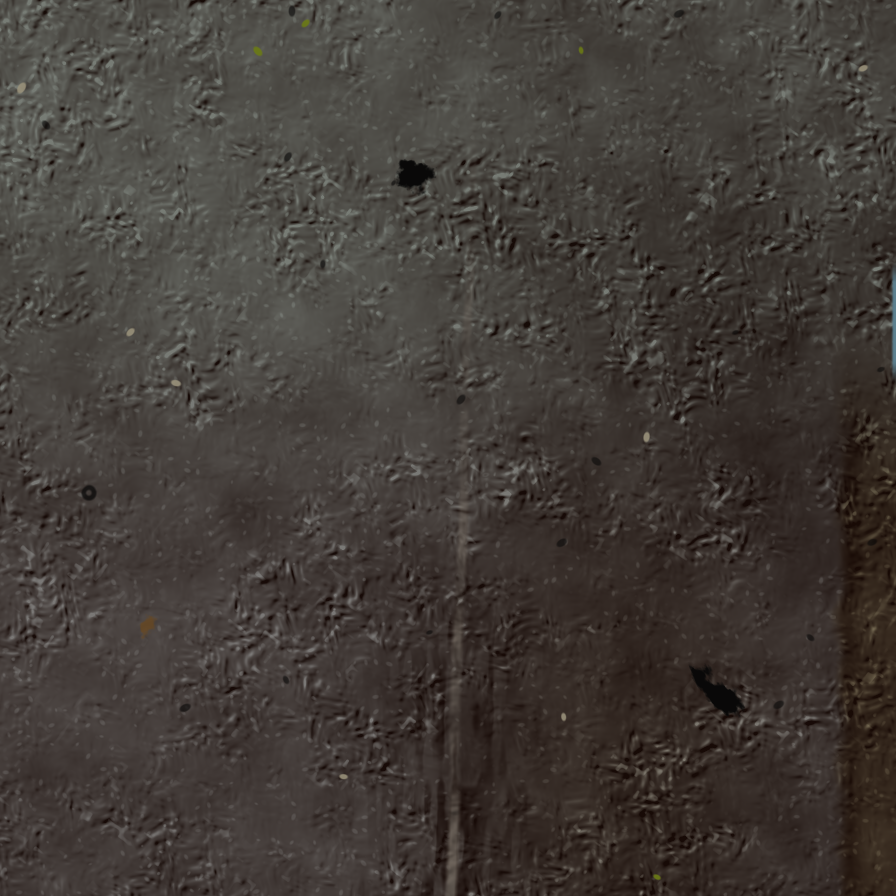
This texture is drawn by a Shadertoy shader. Its source:

```glsl
#define DARK_BROWN vec3(0.150, 0.112, 0.095)
#define PALE_GREY vec3(0.400, 0.396, 0.372)
#define SOIL_TINT vec3(1.05, 0.98, 0.78)
#define SEAM_COLOR vec3(0.38, 0.35, 0.32)
#define PIT_COLOR vec3(0.035, 0.033, 0.032)
#define GRAIN_SCALE 112.0
#define GRAIN_CONTRAST 0.80
#define STAIN_CONTRAST 0.40
#define LIGHT_STEP vec2(-0.0016, 0.0019)

float hash(vec2 p) {
    vec3 q = fract(p.xyx * 0.1031);
    q += dot(q, q.yzx + 33.33);
    return fract((q.x + q.y) * q.z);
}

float noise(vec2 p) {
    vec2 i = floor(p), f = fract(p);
    f = f * f * (3.0 - 2.0 * f);
    return mix(mix(hash(i), hash(i + vec2(1, 0)), f.x),
               mix(hash(i + vec2(0, 1)), hash(i + vec2(1, 1)), f.x), f.y);
}

vec2 turn(vec2 p) {
    return mat2(0.8, 0.6, -0.6, 0.8) * p;
}

float fbm(vec2 p) {
    float sum = 0.0, amp = 0.53;
    for (int i = 0; i < 4; i++) {
        p = turn(p) + 17.3;
        sum += amp * noise(p);
        p *= 2.0;
        amp *= 0.5;
    }
    return sum;
}

float relief(vec2 uv) {
    vec2 p = turn(uv * GRAIN_SCALE);
    p += 0.5 * sin(p.yx * 0.9 + 2.0 * sin(p * 0.37));
    return 0.55 * noise(p) + 0.45 * noise(1.9 * turn(p) + 41.0);
}

float blob(vec2 p, vec2 center, vec2 size) {
    vec2 d = (p - center) / size;
    return exp(-dot(d, d));
}

// Ragged disc, 1 inside
float pit(vec2 uv, vec2 center, vec2 size) {
    vec2 d = (uv - center) / size;
    float edge = length(d) + 1.9 * (fbm(uv * 70.0) - 0.5);
    return 1.0 - smoothstep(0.7, 1.1, edge);
}

// One jittered chip in some of the cells
float chips(vec2 uv, float scale, float density, float radius, float seed) {
    vec2 cell = floor(uv * scale), id = cell + seed;
    vec2 center = (cell + 0.25 + 0.5 * vec2(hash(id), hash(id + 7.7))) / scale;
    float angle = 6.283 * hash(id + 3.1);
    vec2 d = mat2(cos(angle), sin(angle), -sin(angle), cos(angle)) * (uv - center);
    float r = radius * (0.45 + 0.55 * hash(id + 5.9));
    float soft = max(0.0013, 1.0 / iResolution.y);
    float mask = 1.0 - smoothstep(r - soft, r + soft, length(d * vec2(0.8, 1.3)));
    return mask * step(hash(id + 11.3), density);
}

void mainImage(out vec4 fragColor, in vec2 fragCoord) {
    vec2 uv = fragCoord / iResolution.xy;
    float patches = fbm(uv * 5.0 + 3.0);
    float mottle = fbm(uv * 24.0 + 9.0);

    // Broad light and stains
    float tone = mix(0.42, 0.63, smoothstep(0.15, 0.9, uv.y));
    tone -= 0.15 * smoothstep(0.45, 0.75, uv.x);
    tone -= 0.21 * blob(uv, vec2(0.76, 0.60), vec2(0.15, 0.17));
    tone -= 0.15 * blob(uv, vec2(0.68, 0.15), vec2(0.20, 0.30));
    tone += 0.06 * blob(uv, vec2(0.22, 0.80), vec2(0.28, 0.25));
    tone += STAIN_CONTRAST * (patches + mottle - 1.0);

    // Embossed grain, sparse and rougher in patches
    float rough = mix(0.35, 1.45, smoothstep(0.36, 0.66, fbm(uv * 9.0 + 31.0)));
    rough *= 0.45 + 1.1 * smoothstep(0.25, 0.75, noise(turn(uv * 43.0)));
    rough *= 1.0 - 0.65 * blob(uv, vec2(0.80, 0.90), vec2(0.10, 0.09));
    float strip = smoothstep(0.926, 0.948, uv.x + 0.03 * (mottle - 0.5));
    float soil = strip * (1.0 - smoothstep(0.40, 0.66, uv.y));
    rough *= 1.0 + 0.5 * soil;
    float slope = relief(uv + LIGHT_STEP) - relief(uv - LIGHT_STEP);
    tone += GRAIN_CONTRAST * rough * (0.5 * slope + 1.5 * slope * abs(slope));
    float crumbs = noise(turn(uv * 150.0) + 5.0);
    tone += 0.32 * rough * smoothstep(0.74, 0.97, crumbs);
    tone += 0.30 * chips(uv, 75.0, 0.22, 0.0030, 2.0);

    // Dark vertical streaks beside the seam
    float seamX = 0.503 + 0.030 * uv.y + 0.0015 * sin(uv.y * 19.0);
    float offset = uv.x - seamX;
    float low = 1.0 - smoothstep(0.15, 0.48, uv.y);
    float streak = noise(vec2(offset * 130.0, uv.y * 20.0)) + 0.8 * (mottle - 0.5);
    tone -= low * exp(-abs(offset) / 0.055) * (0.04 + 0.50 * smoothstep(0.38, 0.72, streak));

    // Border strip on the right
    tone -= 0.10 * soil + 0.22 * soil * (1.0 - smoothstep(0.0, 0.022, abs(uv.x - 0.946)));
    float upper = smoothstep(0.5, 0.7, uv.y);
    tone += 0.10 * upper * mottle * (1.0 - smoothstep(0.0, 0.007, abs(uv.x - 0.922)));
    tone -= 0.05 * upper * strip;

    vec3 color = mix(DARK_BROWN, PALE_GREY, clamp(tone, -0.25, 1.3));
    color *= mix(vec3(1.01, 0.98, 1.02), vec3(0.98, 1.01, 1.01), smoothstep(0.3, 0.75, uv.y));
    float rust = blob(uv, vec2(0.70, 0.12), vec2(0.16, 0.28));
    color *= mix(vec3(1.0), SOIL_TINT, max(soil, 0.4 * rust));

    // Raised seam, breaking up as it fades upward
    float width = mix(0.0058, 0.0035, uv.y);
    float ridge = 1.0 - smoothstep(width * 0.4, width * 1.6, abs(offset));
    float fade = mix(0.85, 0.38, smoothstep(0.2, 0.55, uv.y)) * (1.0 - smoothstep(0.7, 0.9, uv.y));
    fade *= mix(1.0, smoothstep(0.3, 0.6, mottle), 0.6);
    color = mix(color, SEAM_COLOR * (0.75 + 0.5 * mottle + 0.4 * slope), ridge * fade);

    // Loose chips, leaf bits and pits
    color = mix(color, vec3(0.60, 0.57, 0.48), 0.9 * chips(uv, 17.0, 0.035, 0.0055, 19.0));
    color = mix(color, vec3(0.42, 0.48, 0.08), 0.9 * chips(uv, 13.0, 0.03, 0.0060, 53.0));
    color = mix(color, PIT_COLOR, 0.6 * chips(uv, 26.0, 0.035, 0.0055, 71.0));
    color = mix(color, vec3(0.42, 0.28, 0.11), 0.7 * pit(uv, vec2(0.163, 0.301), vec2(0.010)));
    color = mix(color, PIT_COLOR, pit(uv, vec2(0.465, 0.805), vec2(0.018)));
    vec2 tilted = uv + vec2(0.0, 0.55 * (uv.x - 0.803));
    color = mix(color, PIT_COLOR, pit(tilted, vec2(0.803, 0.227), vec2(0.027, 0.017)));
    float ring = abs(length(uv - vec2(0.099, 0.450)) - 0.007 - 0.008 * (mottle - 0.5));
    color = mix(color, PIT_COLOR, 0.75 * (1.0 - smoothstep(0.001, 0.004, ring)));

    // Pale blue sliver at the edge
    float sliver = smoothstep(0.994, 0.998, uv.x) * smoothstep(0.57, 0.60, uv.y);
    sliver *= 1.0 - smoothstep(0.68, 0.71, uv.y);
    color = mix(color, vec3(0.36, 0.50, 0.56), sliver);

    fragColor = vec4(clamp(color, 0.0, 1.0), 1.0);
}
```
